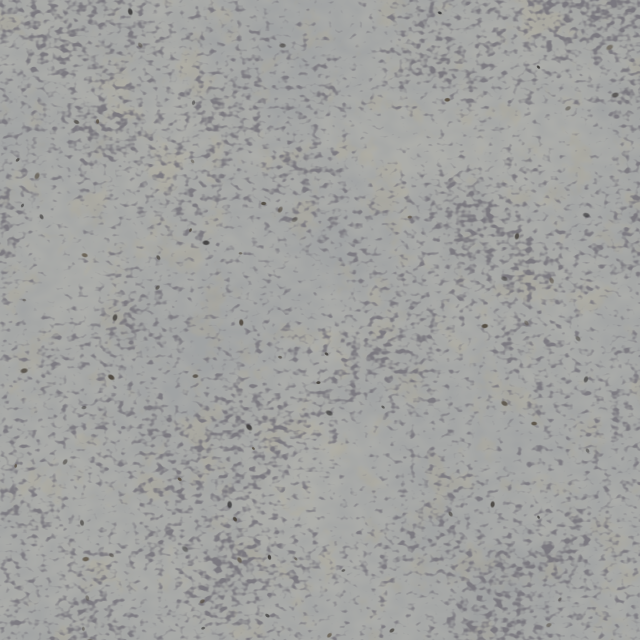
This texture is drawn by a WebGL 1 fragment shader. Its source:

```glsl
precision highp float;
// Weathered grey concrete: a pale, softly mottled ground with clustered
// violet-grey speckles and a few dark pits. Gradient noise shapes the ground
// and the speckles; jittered cells scatter the pits.

uniform vec2 u_resolution;

const vec3 PALE_GROUND = vec3(0.678, 0.682, 0.668);
const vec3 COOL_GROUND = vec3(0.628, 0.638, 0.642);
const vec3 SPECKLE_COLOR = vec3(0.492, 0.484, 0.512);
const vec3 OCHRE_TINT = vec3(0.012, 0.002, -0.022);
const vec3 PIT_BLACK = vec3(0.20, 0.20, 0.21);
const vec3 PIT_BROWN = vec3(0.36, 0.32, 0.26);

const float PATCH_SCALE = 4.5;               // speckle clusters per canvas
const vec2 GRAIN_SCALE = vec2(66.0, 92.0);   // slightly wide grains
const vec2 FINE_SCALE = vec2(125.0, 170.0);
const vec2 STREAK_SCALE = vec2(34.0, 9.0);   // upright trowel streaks
const float CLUSTERING = 0.30;
const float SPECKLE_START = 0.02;
const float SPECKLE_FULL = 0.50;
const float PIT_CELLS = 22.0;
const float PIT_CHANCE = 0.14;
const float PIT_RADIUS = 0.0046;

float hash(vec2 p) {
  vec3 q = fract(vec3(p.xyx) * 0.1031);
  q += dot(q, q.yzx + 33.33);
  return fract((q.x + q.y) * q.z);
}

vec2 gradient(vec2 cell) {
  float angle = 6.28319 * hash(cell);
  return vec2(cos(angle), sin(angle));
}

float gradientNoise(vec2 p) {
  vec2 i = floor(p);
  vec2 f = p - i;
  vec2 w = f * f * f * (f * (f * 6.0 - 15.0) + 10.0);
  vec2 e = vec2(1.0, 0.0);
  float a = dot(gradient(i), f);
  float b = dot(gradient(i + e.xy), f - e.xy);
  float c = dot(gradient(i + e.yx), f - e.yx);
  float d = dot(gradient(i + e.xx), f - e.xx);
  return mix(mix(a, b, w.x), mix(c, d, w.x), w.y);
}

float fbm(vec2 p) {
  float sum = 0.0;
  float amplitude = 1.0;
  for (int octave = 0; octave < 4; octave++) {
    sum += amplitude * gradientNoise(p);
    p = p * 2.03 + 17.3;
    amplitude *= 0.6;
  }
  return sum;
}

// Returns pit coverage in x and its brownness in y.
vec2 pits(vec2 uv, float pixel) {
  vec2 home = floor(uv * PIT_CELLS);
  vec2 result = vec2(0.0);
  for (int y = -1; y <= 1; y++) {
    for (int x = -1; x <= 1; x++) {
      vec2 cell = home + vec2(float(x), float(y));
      float present = step(hash(cell + 71.0), PIT_CHANCE);
      vec2 jitter = vec2(hash(cell + 113.0), hash(cell + 157.0));
      vec2 offset = uv - (cell + jitter) / PIT_CELLS;
      float angle = 3.14159 * hash(cell + 211.0);
      vec2 axis = vec2(cos(angle), sin(angle));
      float dist = length(vec2(dot(offset, axis), 1.5 * dot(offset, vec2(-axis.y, axis.x))));
      float radius = PIT_RADIUS * mix(0.55, 1.15, hash(cell + 263.0));
      float softness = max(pixel, 0.45 * radius);
      float cover = 1.0 - smoothstep(radius - softness, radius + softness, dist);
      cover *= present * mix(0.45, 0.95, hash(cell + 307.0));
      if (cover > result.x) result = vec2(cover, hash(cell + 359.0));
    }
  }
  return result;
}

void main() {
  float side = min(u_resolution.x, u_resolution.y);
  vec2 uv = gl_FragCoord.xy / side;

  // Ground: broad clouds, faint upright streaks and fine mottling
  float clouds = fbm(uv * 3.2 + 41.0);
  float streaks = gradientNoise(uv * STREAK_SCALE + 9.0);
  float mottle = gradientNoise(uv * vec2(42.0, 55.0) + 63.0);
  float ground = 0.5 + 0.55 * clouds + 0.28 * streaks + 0.45 * mottle;
  vec3 color = mix(COOL_GROUND, PALE_GROUND, clamp(ground, 0.0, 1.0));
  color += OCHRE_TINT * smoothstep(0.1, 0.6, fbm(uv * 14.0 + 87.0));

  // Speckles: small grains, denser inside the patches
  float patches = fbm(uv * PATCH_SCALE + 5.0) + 0.35 * streaks;
  float grain = 0.7 * gradientNoise(uv * GRAIN_SCALE + 23.0)
              + 0.5 * gradientNoise(uv * FINE_SCALE + 131.0);
  float speckle = smoothstep(SPECKLE_START, SPECKLE_FULL, grain + CLUSTERING * patches);
  color = mix(color, SPECKLE_COLOR, speckle);
  color -= 0.012 * smoothstep(-0.1, 0.7, patches);

  // Pits: sparse dark flecks, some of them brown
  vec2 pit = pits(uv, 1.0 / side);
  color = mix(color, mix(PIT_BLACK, PIT_BROWN, pit.y), pit.x);

  gl_FragColor = vec4(color, 1.0);
}
```
